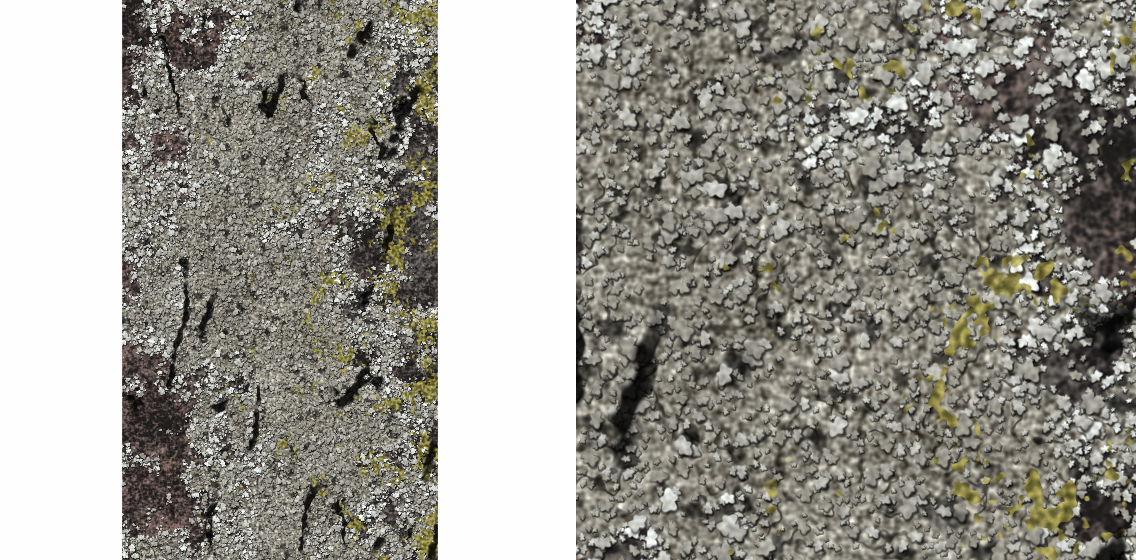
Left: the whole. Right: its middle third, enlarged.
Give the GLSL for this texture, as a three.js fragment shader.

```glsl
varying vec2 vUv;

const float STRIP_LEFT = 0.219;
const float STRIP_RIGHT = 0.781;
const float EDGE = 0.0012;

const vec3 PAPER = vec3(0.995);
const vec3 BARK_DARK = vec3(0.12, 0.11, 0.11);
const vec3 BARK_GREY = vec3(0.46, 0.44, 0.42);
const vec3 BARK_RED = vec3(0.56, 0.46, 0.43);
const vec3 LICHEN_DARK = vec3(0.30, 0.28, 0.24);
const vec3 LICHEN_LIGHT = vec3(0.79, 0.78, 0.73);
const vec3 LOBE_GREY = vec3(0.60, 0.59, 0.55);
const vec3 LOBE_WHITE = vec3(0.94, 0.96, 0.95);
const vec3 OLIVE_DARK = vec3(0.36, 0.34, 0.13);
const vec3 OLIVE_LIGHT = vec3(0.72, 0.68, 0.34);

const float COVER_BIAS = 0.86;
const float COVER_WIDTH = 0.27;
const float INNER_LOBES = 0.4;
const float GRAIN = 0.62;
const float CREVICE_DEPTH = 0.5;
const float CRACK_DEPTH = 0.85;

vec2 hash2(vec2 p) {
  vec3 q = fract(p.xyx * vec3(0.1031, 0.1030, 0.0973));
  q += dot(q, q.yzx + 33.33);
  return fract((q.xx + q.yz) * q.zy);
}

float cornerSlope(vec2 corner, vec2 offset) {
  float angle = 6.2832 * hash2(corner).x;
  return dot(vec2(cos(angle), sin(angle)), offset);
}

// Gradient noise, about -0.7 to 0.7
float noise(vec2 p) {
  vec2 i = floor(p);
  vec2 f = p - i;
  vec2 u = f * f * f * (f * (f * 6.0 - 15.0) + 10.0);
  vec2 e = vec2(1.0, 0.0);
  return mix(mix(cornerSlope(i, f), cornerSlope(i + e, f - e), u.x),
             mix(cornerSlope(i + e.yx, f - e.yx), cornerSlope(i + 1.0, f - 1.0), u.x), u.y);
}

float fbm(vec2 p) {
  float sum = 0.0;
  float gain = 1.0;
  for (int i = 0; i < 3; i++) {
    sum += gain * noise(p);
    p = mat2(1.6, 1.2, -1.2, 1.6) * p + 7.3;
    gain *= 0.5;
  }
  return sum;
}

// Lichen grows where this is positive, in a band that winds up the strip
float coverage(vec2 p) {
  float middle = 0.48 + 0.08 * cos(7.854 * (p.y - 0.98));
  float band = COVER_BIAS - abs(p.x - middle) / COVER_WIDTH;
  return band + 0.9 * fbm(p * 8.0 + 3.1) + 0.65 * noise(p * 24.0 + 50.0) + 0.5 * noise(p * 55.0);
}

vec3 barkColor(vec2 p) {
  vec2 warped = p + 0.012 * vec2(noise(p * 22.0), noise(p * 22.0 + 40.0));
  float fibre = fbm(warped * mat2(55.0, 25.0, -38.0, 75.0));
  float tone = 0.8 * fibre + 0.6 * fbm(p * 10.0) + 0.8 * noise(p * 170.0) + 0.6 * noise(p * 290.0);
  float red = smoothstep(-0.3, 0.4, noise(p * 8.0 + 17.0) + 1.2 * (0.48 - p.x));
  return mix(BARK_DARK, mix(BARK_GREY, BARK_RED, red), smoothstep(-0.65, 0.95, tone));
}

// Grainy crust cut by fine crevices and dark pits
vec3 lichenColor(vec2 p) {
  float grain = noise(p * 120.0) + noise(p * 210.0 + 5.0) + 0.9 * noise(p * 310.0 + 15.0);
  float tone = 0.52 + 0.3 * fbm(p * 11.0 + 21.0) + GRAIN * grain;
  float pits = smoothstep(0.15, 0.5, fbm(p * 48.0 + 60.0));
  float crevice = 1.0 - smoothstep(0.02, 0.11, abs(fbm(p * 42.0 + 33.0)));
  crevice *= smoothstep(-0.1, 0.25, noise(p * 30.0 + 70.0));
  vec3 color = mix(LICHEN_DARK, LICHEN_LIGHT, clamp(tone, -0.4, 1.15));
  return color * (1.0 - 0.6 * pits) * (1.0 - CREVICE_DEPTH * crevice);
}

// Scalloped lobes with shadows, crowded and pale at the lichen rim
vec3 paintLobes(vec3 color, vec2 p, float scale, float density) {
  vec2 cell = floor(p * scale);
  for (int j = -1; j <= 1; j++) {
    for (int i = -1; i <= 1; i++) {
      vec2 id = cell + vec2(float(i), float(j));
      vec2 jitter = hash2(id + scale);
      vec2 trait = hash2(id + scale + 37.5);
      if (trait.x > density) continue;
      float cover = coverage((id + jitter) / scale);
      float rim = exp(-pow(abs(cover - 0.12) / 0.22, 2.0));
      float inside = INNER_LOBES * smoothstep(-0.4, 0.1, cover);
      if (trait.x > density * mix(inside, 1.0, rim)) continue;

      vec2 d = p * scale - id - jitter;
      float angle = atan(d.y, d.x + 1e-5);
      float scallop = 0.2 * sin(angle * 2.0 + jitter.x * 6.28) + 0.16 * sin(angle * 5.0 + jitter.y * 6.28);
      float radius = mix(0.26, 0.56, trait.y) * (1.0 + scallop);
      float soft = EDGE * scale;
      float shadow = 1.0 - smoothstep(radius * 0.8, radius + 0.12, length(d + vec2(-0.08, 0.14)));
      float shape = 1.0 - smoothstep(radius - soft, radius + soft * 0.5, length(d));
      float pale = clamp(0.6 * rim + 0.8 * (jitter.y - 0.4) + 0.3 * d.y, 0.0, 1.0);
      color *= 1.0 - 0.6 * shadow;
      color = mix(color, mix(LOBE_GREY, LOBE_WHITE, pale), shape);
    }
  }
  return color;
}

void main() {
  vec2 p = vUv;
  float cover = coverage(p) + 0.35 * noise(p * 110.0);
  vec3 color = mix(barkColor(p), lichenColor(p), smoothstep(0.0, 0.12, cover));

  color = paintLobes(color, p, 210.0, 0.6);
  color = paintLobes(color, p, 140.0, 0.6);
  color = paintLobes(color, p, 92.0, 0.45);

  // Granular olive crust, mostly on the right
  float patches = fbm(p * 15.0 + 80.0) + 1.3 * (p.x - 0.72);
  float crust = smoothstep(0.25, 0.36, patches + 0.7 * noise(p * 90.0) + 0.4 * noise(p * 200.0));
  vec3 olive = mix(OLIVE_DARK, OLIVE_LIGHT, smoothstep(-0.4, 0.4, noise(p * 170.0)));
  color = mix(color, olive, 0.85 * crust);

  // Ragged upright fissures
  float line = abs(noise(p * vec2(13.0, 3.5) + 0.1 * fbm(p * 40.0))) + 0.07 * noise(p * 75.0);
  float gate = smoothstep(0.08, 0.3, noise(p * 8.0 + 9.0) + 0.35 * noise(p * 35.0));
  color *= 1.0 - CRACK_DEPTH * gate * (1.0 - smoothstep(0.03, 0.07, line));

  color *= 1.0 + 0.3 * noise(p * 260.0 + 11.0);
  float strip = smoothstep(STRIP_LEFT - EDGE, STRIP_LEFT, p.x) * (1.0 - smoothstep(STRIP_RIGHT, STRIP_RIGHT + EDGE, p.x));
  gl_FragColor = vec4(mix(PAPER, clamp(color, 0.0, 1.0), strip), 1.0);
}
```
